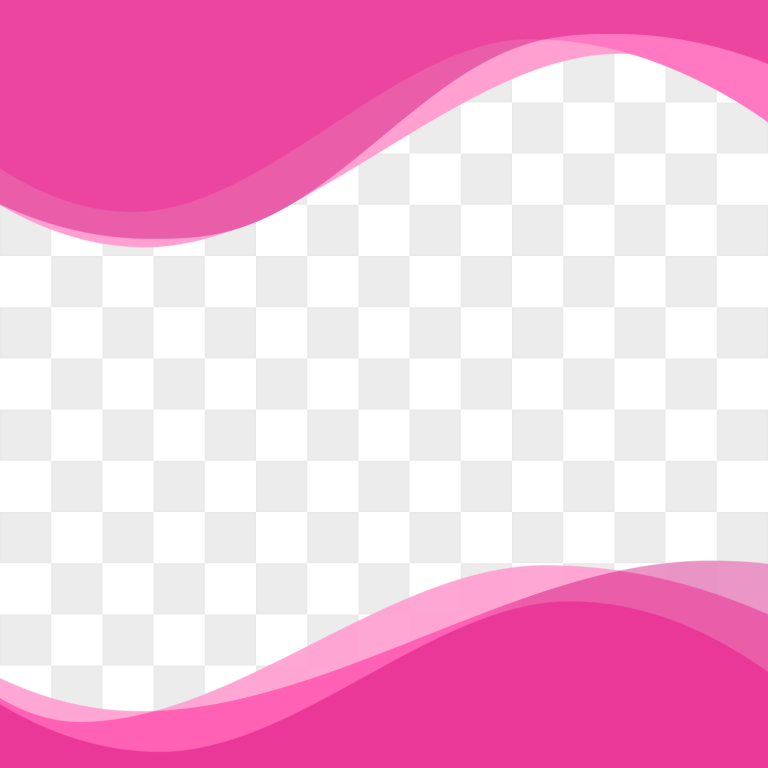
Reproduce this background procedurally as a WebGL 1 fragment shader.

```glsl
precision highp float;
// Pink translucent waves along the top and bottom of a pale checkerboard.

uniform vec2 u_resolution;

#define CELLS 15.0
#define TILE_GREY vec3(0.927)
#define TOP_PINK vec3(0.922, 0.271, 0.627)
#define BASE_PINK vec3(0.918, 0.220, 0.596)
#define ROSE vec3(0.914, 0.365, 0.663)
#define LIGHT_PINK vec3(1.0, 0.627, 0.820)
#define TOP_HOT vec3(1.0, 0.470, 0.757)
#define BASE_HOT vec3(1.0, 0.380, 0.706)
#define MAUVE vec3(0.910, 0.560, 0.765)
#define VEIL 0.93

// Height of a wave with one trough and one crest; ends holds its heights
// at the left and right borders, steep sharpens the rise.
float wave(float x, vec2 trough, vec2 crest, vec2 ends, float steep) {
  float t = clamp((x - trough.x) / (crest.x - trough.x), 0.0, 1.0);
  float cubic = t * t * (3.0 - 2.0 * t);
  float quintic = t * t * t * (10.0 + t * (6.0 * t - 15.0));
  float rise = mix(trough.y, crest.y, mix(cubic, quintic, steep));
  float left = max(trough.x - x, 0.0) / trough.x;
  float right = max(x - crest.x, 0.0) / (1.0 - crest.x);
  return rise + (ends.x - trough.y) * left * left
              + (ends.y - crest.y) * right * right;
}

// Smooth coverage of the positive side of a signed height.
float cover(float height) {
  float soft = 0.9 / u_resolution.y;
  return smoothstep(-soft, soft, height);
}

// Checkerboard with softened tile borders and a faint rim on grey tiles.
vec3 checkerboard(vec2 p) {
  vec2 grid = p * CELLS;
  vec2 edge = 0.5 - abs(fract(grid) - 0.5);
  float soft = CELLS / min(u_resolution.x, u_resolution.y);
  float rimDistance = min(edge.x, edge.y);
  float odd = mod(floor(grid.x) + floor(grid.y), 2.0);
  float rim = 1.0 - smoothstep(0.01, 0.04 + soft, rimDistance);
  vec3 grey = TILE_GREY - 0.012 * rim;
  float blend = 0.5 + 0.5 * smoothstep(0.0, soft * 0.5, rimDistance);
  return mix(vec3(1.0), grey, mix(blend, 1.0 - blend, odd));
}

vec3 topWaves(vec3 color, vec2 p) {
  float inner = cover(p.y - wave(p.x, vec2(0.173, 0.724), vec2(0.690, 0.949), vec2(0.781, 0.841), 0.0));
  float middle = cover(p.y - wave(p.x, vec2(0.195, 0.689), vec2(0.801, 0.956), vec2(0.734, 0.917), 1.0));
  float outer = cover(p.y - wave(p.x, vec2(0.189, 0.678), vec2(0.807, 0.930), vec2(0.733, 0.840), 0.0));
  color = mix(color, LIGHT_PINK, outer);
  color = mix(color, TOP_HOT, inner);
  color = mix(color, ROSE, middle);
  return mix(color, TOP_PINK, inner * middle);
}

vec3 bottomWaves(vec3 color, vec2 p) {
  float late = cover(wave(p.x, vec2(0.182, 0.074), vec2(0.924, 0.270), vec2(0.117, 0.266), 0.0) - p.y);
  float early = cover(wave(p.x, vec2(0.104, 0.060), vec2(0.710, 0.264), vec2(0.091, 0.200), 0.0) - p.y);
  float base = cover(wave(p.x, vec2(0.208, 0.021), vec2(0.742, 0.217), vec2(0.083, 0.125), 0.0) - p.y);
  // The overlaps turn from hot pink to rose towards the right.
  float side = smoothstep(0.60, 0.70, p.x);
  color = mix(color, mix(LIGHT_PINK, MAUVE, side), late * VEIL);
  color = mix(color, LIGHT_PINK, early * (1.0 - late) * VEIL);
  color = mix(color, mix(BASE_HOT, ROSE, side), early * late);
  return mix(color, BASE_PINK, base);
}

void main() {
  vec2 p = gl_FragCoord.xy / u_resolution;
  vec3 color = checkerboard(p);
  color = topWaves(color, p);
  color = bottomWaves(color, p);
  gl_FragColor = vec4(color, 1.0);
}
```
